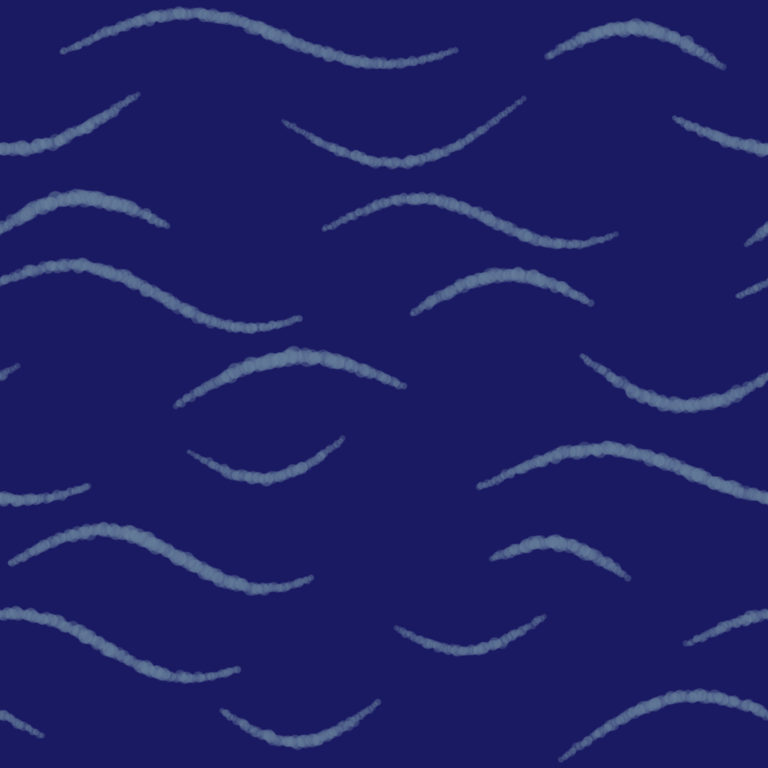
Reproduce this pattern procedurally as a WebGL 2 fragment shader.

```glsl
#version 300 es
precision highp float;
// Draws loose, tapered brush waves in grey blue, dabbed in rows over deep navy.

uniform vec2 u_resolution;
out vec4 outColor;

const vec3 NAVY = vec3(0.103, 0.102, 0.390);
const vec3 PAINT = vec3(0.405, 0.505, 0.612);
const float ROWS = 9.0;              // rows of strokes, two strokes in each
const float ROW_JITTER = 0.22;       // vertical scatter, in row heights
const vec2 SPLIT = vec2(0.33, 0.67); // range of the point dividing a row
const vec2 GAP = vec2(0.12, 0.24);   // range of empty space after a stroke
const vec2 RADIUS = vec2(0.0066, 0.0108);
const vec2 BEND = vec2(0.08, 0.13);  // curve height relative to length
const float MAX_BEND = 0.036;
const float WAVE_LENGTH = 0.36;      // longer strokes become full waves
const float TILT = 0.035;
const float SPACING = 0.004;         // distance between brush dabs
const float DAB_OPACITY = 0.42;
const float SOFTNESS = 0.0030;
const float PI = 3.14159;

float hash(vec2 p) {
    return fract(sin(dot(p, vec2(127.1, 311.7))) * 43758.545);
}

float pick(vec2 range, float id, float salt) {
    return mix(range.x, range.y, hash(vec2(id, salt)));
}

// Height of the stroke's spine at t in 0..1: wave, arch or cup.
float spine(float t, float len, float id) {
    float bend = min(len * pick(BEND, id, 1.0), MAX_BEND);
    float arch = 2.0 * sin(PI * t) - 1.0;
    float shape = hash(vec2(id, 2.0)) < 0.5 ? arch : -arch;
    if (len > WAVE_LENGTH) shape = sin(6.0 * t - 0.3);
    return bend * shape + (t - 0.5) * pick(vec2(-TILT, TILT), id, 3.0);
}

// Share of background left showing through the dabs of one stroke.
float strokeGap(vec2 p, float len, float id) {
    float clear = 1.0;
    float nearest = floor(p.x / SPACING + 0.5);
    float maxRadius = pick(RADIUS, id, 4.0);
    for (float k = -3.0; k <= 3.0; k++) {
        float i = nearest + k;
        float t = i * SPACING / len;
        if (t < 0.0 || t > 1.0) continue;
        vec2 seed = vec2(i, id + 20.0);
        float taper = mix(0.42, 1.0, pow(max(sin(PI * t), 0.0), 0.65));
        float radius = maxRadius * taper * mix(0.72, 1.08, hash(seed));
        vec2 jitter = vec2(hash(seed + 31.0), hash(seed + 57.0)) - 0.5;
        vec2 center = vec2(i * SPACING, spine(t, len, id)) + jitter * radius * 0.55;
        float d = length(p - center) - radius;
        float dab = 1.0 - smoothstep(-0.5 * SOFTNESS, 0.5 * SOFTNESS, d);
        clear *= 1.0 - DAB_OPACITY * mix(0.75, 1.2, hash(seed + 83.0)) * dab;
    }
    return clear;
}

void main() {
    vec2 p = gl_FragCoord.xy / u_resolution.y;
    float clear = 1.0;
    float baseRow = floor(p.y * ROWS);

    // Neighbouring rows, wrapped so the pattern tiles
    for (float r = -1.0; r <= 1.0; r++) {
        float row = baseRow + r;
        float rowId = mod(row, ROWS);
        float split = pick(SPLIT, rowId, 11.0);
        float rowStart = rowId * 0.37 + 0.3 * hash(vec2(rowId, 12.0));

        // Two strokes share the width of each row
        for (float side = 0.0; side < 2.0; side++) {
            float id = rowId * 2.0 + side + 40.0;
            float room = side < 0.5 ? split : 1.0 - split;
            float len = room - pick(GAP, id, 5.0);
            float lift = ROW_JITTER * (hash(vec2(id, 6.0)) - 0.5);
            float margin = 0.03;
            float x = fract(p.x - rowStart - side * split + margin) - margin;
            float y = p.y - (row + 0.5 + lift) / ROWS;
            clear *= strokeGap(vec2(x, y), len, id);
        }
    }
    outColor = vec4(mix(PAINT, NAVY, clear), 1.0);
}
```
